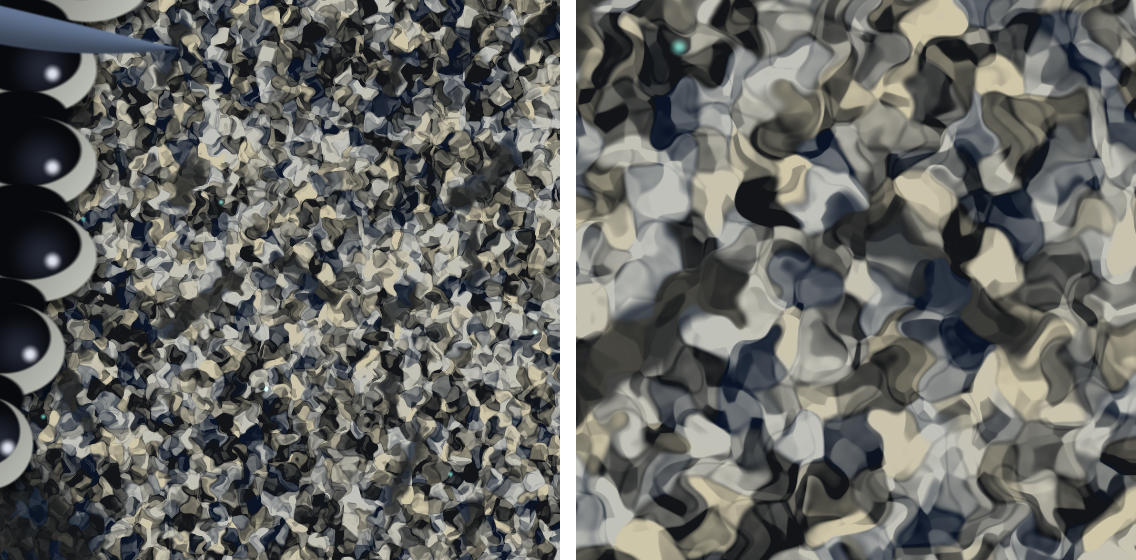
Left, the full canvas; right, a detail of the centre.
Reproduce this texture procedurally as a WebGL 1 fragment shader.

```glsl
precision highp float;
// Speckled granite in hard sunlight, with a leg of glossy black ball joints
// and pale rings at the left, under a blue-grey blade. The rock is two layers
// of soft, warped cell noise with dark veins and long dark crystals.
uniform vec2 u_resolution;

const float COARSE_GRAINS = 43.0;   // grains across the canvas
const float FINE_GRAINS = 84.0;
const float GRAIN_SHARPNESS = 22.0;
const float ROCK_CONTRAST = 1.75;
const float ROCK_LEVEL = 0.55;
const float CRYSTAL_GRID = 5.0;
const float CRYSTAL_SHARE = 0.42;
const float GLINT_GRID = 9.0;
const float SOFT = 0.003;           // edge blur
const float JOINT_STEP = 0.167;     // spacing of the ball joints
const vec3 MINERAL_DARK = vec3(0.07, 0.08, 0.09);
const vec3 MINERAL_PALE = vec3(0.76, 0.755, 0.71);
const vec3 WARM_TINT = vec3(0.05, 0.02, -0.05);
const vec3 BLUE_TINT = vec3(-0.03, 0.0, 0.06);
const vec3 RUBBER_BLACK = vec3(0.03, 0.035, 0.05);
const vec3 RING_PALE = vec3(0.66, 0.67, 0.64);
const vec3 BLADE_BLUE = vec3(0.27, 0.32, 0.40);

float hash(vec2 p) {
  return fract(sin(dot(p, vec2(127.1, 311.7))) * 43758.5453);
}

vec2 hash2(vec2 p) {
  return vec2(hash(p), hash(p + 57.3));
}

float noise(vec2 p) {
  vec2 i = floor(p), f = fract(p);
  f = f * f * (3.0 - 2.0 * f);
  return mix(mix(hash(i), hash(i + vec2(1, 0)), f.x),
             mix(hash(i + vec2(0, 1)), hash(i + vec2(1, 1)), f.x), f.y);
}

// Soft cells: x = tone, y = tint, z = distance to the grain border
vec3 grains(vec2 p) {
  vec2 cell = floor(p), blend = vec2(0.0);
  float total = 0.0, nearest = 9.0, second = 9.0;
  for (int j = -1; j <= 1; j++) {
    for (int i = -1; i <= 1; i++) {
      vec2 id = cell + vec2(i, j);
      float d = length(id + hash2(id) - p);
      float w = exp(-GRAIN_SHARPNESS * d);
      blend += w * hash2(id + 19.7);
      total += w;
      second = min(second, max(nearest, d));
      nearest = min(nearest, d);
    }
  }
  return vec3(blend / total, second - nearest);
}

// Scattered long dark crystals, most of them close to upright
float crystals(vec2 uv) {
  vec2 p = uv * CRYSTAL_GRID, cell = floor(p);
  float cover = 0.0;
  for (int j = -1; j <= 1; j++) {
    for (int i = -1; i <= 1; i++) {
      vec2 id = cell + vec2(i, j), r = hash2(id + 5.1);
      vec2 q = p - id - 0.2 - 0.6 * hash2(id + 31.0);
      float a = (r.x - 0.5) * 1.9;
      q = vec2(cos(a) * q.x + sin(a) * q.y, cos(a) * q.y - sin(a) * q.x);
      float reach = mix(0.12, 0.34, r.y);
      q.y -= clamp(q.y, -reach, reach);
      float width = mix(0.05, 0.11, hash(id + 8.8));
      float shape = 1.0 - smoothstep(width - 0.03, width + 0.03, length(q));
      cover = max(cover, shape * step(hash(id + 71.0), CRYSTAL_SHARE));
    }
  }
  return cover;
}

vec3 rock(vec2 uv) {
  vec2 bend = vec2(noise(uv * 55.0), noise(uv * 55.0 + 40.0)) - 0.5;
  vec2 p = (uv + 0.02 * bend) * vec2(1.0, 0.88);
  vec3 coarse = grains(p * COARSE_GRAINS);
  vec3 fine = grains(p * FINE_GRAINS + 13.0);
  float patches = noise(uv * 7.0 + 3.0) + noise(uv * 16.0) - 1.0;
  float tone = 0.58 * coarse.x + 0.42 * fine.x - 0.5 + 0.16 * patches;
  tone = ROCK_LEVEL + ROCK_CONTRAST * tone;

  // Crevices between grains and thin curling veins
  float vein = 1.0 - smoothstep(0.0, 0.09, abs(noise(p * 48.0 + 9.0) - 0.5));
  tone -= 0.20 * (1.0 - smoothstep(0.0, 0.22, coarse.z)) + 0.13 * vein;
  tone += 0.10 * (noise(uv * 170.0) - 0.5);

  // Crystals, shade at the top and in the lower left corner
  tone = mix(tone, 0.07 + 0.12 * fine.x, 0.88 * crystals(uv + 0.025 * bend));
  tone -= 0.10 * smoothstep(0.72, 1.0, uv.y);
  tone *= mix(0.2, 1.0, smoothstep(0.12, 0.23, length(uv + 0.04 * bend)));
  tone = clamp(tone, 0.0, 1.0);
  vec3 color = mix(MINERAL_DARK, MINERAL_PALE, tone);
  color += WARM_TINT * smoothstep(0.45, 0.9, coarse.y) * tone;
  color += BLUE_TINT * smoothstep(0.45, 0.1, coarse.y) * (1.0 - 0.7 * tone);

  // Rare bright glints
  vec2 id = floor(uv * GLINT_GRID);
  float d = length(fract(uv * GLINT_GRID) - 0.2 - 0.6 * hash2(id + 2.0));
  float glint = smoothstep(0.06, 0.0, d) * step(0.94, hash(id + 44.0));
  return color + glint * vec3(0.35, 0.65, 0.6);
}

float ellipse(vec2 p, vec2 radii) {
  float d = (length(p / radii) - 1.0) * min(radii.x, radii.y);
  return 1.0 - smoothstep(-SOFT, SOFT, d);
}

// Column of black balls, each resting in a pale crescent ring
vec3 addJoints(vec3 color, vec2 uv) {
  for (int i = 0; i < 6; i++) {
    float k = float(i) - 1.0, low = max(k - 2.0, 0.0);
    vec2 p = uv - vec2(0.058 - 0.04 * low + 0.1 * max(-k, 0.0), 0.876 - JOINT_STEP * k);
    vec2 radii = vec2(0.115 - 0.017 * low, 0.082);
    vec2 q = p - vec2(-0.012, 0.022);
    color *= 1.0 - 0.6 * smoothstep(1.25, 0.9, length((p + vec2(0.0, 0.012)) / radii));
    color = mix(color, RUBBER_BLACK, ellipse(p - vec2(-0.02, 0.08), vec2(0.085, 0.05)));
    vec3 ring = RING_PALE * (0.9 + 1.6 * p.x - 1.2 * p.y);
    color = mix(color, ring, ellipse(p, radii));
    float sheen = smoothstep(0.07, 0.0, length(q - vec2(0.03, -0.02)));
    vec3 ball = RUBBER_BLACK + 0.13 * sheen * vec3(0.8, 0.9, 1.2);
    ball += 0.75 * smoothstep(0.02, 0.003, length(q - vec2(0.048, -0.03)));
    color = mix(color, ball, ellipse(q, radii * vec2(0.86, 0.78)));
  }
  return color;
}

// Tapering blade across the upper left corner
vec3 addBlade(vec3 color, vec2 uv) {
  float s = uv.x / 0.32;
  float top = 0.913 + 0.077 * (1.0 - s);
  float bottom = 0.913 + 0.008 * (1.0 - s) - 0.05 * s * (1.0 - s);
  float cover = smoothstep(-SOFT, SOFT, top - uv.y) * smoothstep(-SOFT, SOFT, uv.y - bottom);
  float shine = smoothstep(bottom, top, uv.y);
  return mix(color, BLADE_BLUE * (0.85 + 0.6 * shine), cover * step(s, 1.0));
}

void main() {
  vec2 uv = gl_FragCoord.xy / u_resolution;
  vec3 color = addBlade(addJoints(rock(uv), uv), uv);
  gl_FragColor = vec4(clamp(color, 0.0, 1.0), 1.0);
}
```
